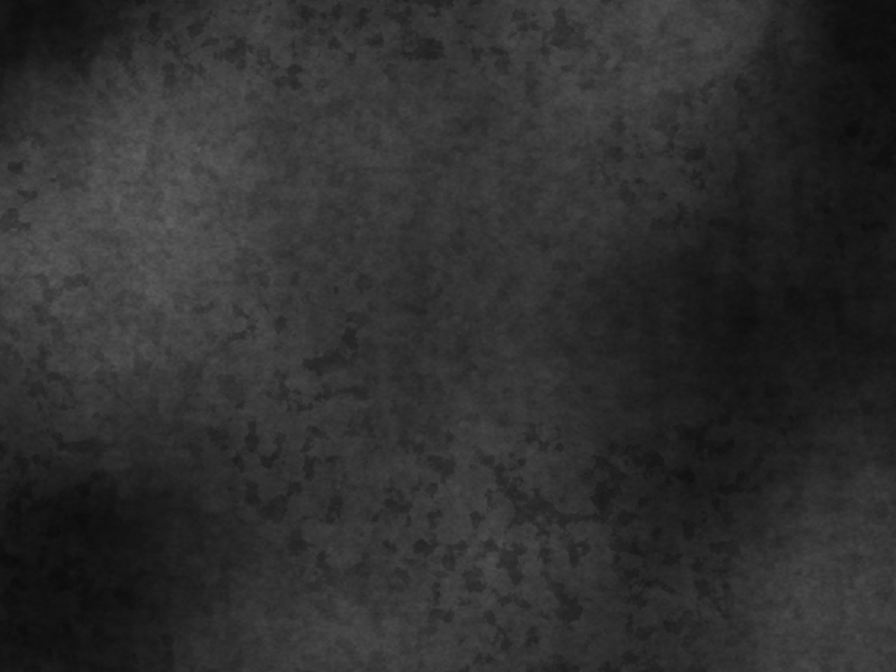
Reproduce this texture procedurally as a WebGL 2 fragment shader.

```glsl
#version 300 es
precision highp float;

uniform vec2 u_resolution;
out vec4 fragColor;

// Soft clouds: centre x, centre y, radius, brightness change
const vec4 CLOUDS[11] = vec4[11](
  vec4(0.27, 0.77, 0.27, 0.110), vec4(0.09, 0.59, 0.24, 0.075),
  vec4(0.96, 0.97, 0.27, 0.095), vec4(0.04, 0.98, 0.19, -0.140),
  vec4(0.06, 0.16, 0.27, -0.105), vec4(1.08, 0.42, 0.25, -0.080),
  vec4(1.34, 0.70, 0.26, -0.085), vec4(1.34, 0.98, 0.17, -0.110),
  vec4(0.60, 0.04, 0.25, 0.055), vec4(1.30, 0.10, 0.23, 0.070),
  vec4(0.76, 0.29, 0.18, 0.030));

float hash(vec2 cell) {
  uvec2 q = uvec2(ivec2(cell)) * uvec2(1597u, 7919u);
  uint n = (q.x ^ (q.y << 8)) * 747796u + 28913u;
  n = (n ^ (n >> 15)) * 73244475u;
  n = (n ^ (n >> 13)) * 668265u;
  return float((n ^ (n >> 16)) & 65535u) / 65535.0;
}

float valueNoise(vec2 p) {
  vec2 cell = floor(p);
  vec2 f = fract(p);
  f = f * f * (3.0 - 2.0 * f);
  float low = mix(hash(cell), hash(cell + vec2(1, 0)), f.x);
  float high = mix(hash(cell + vec2(0, 1)), hash(cell + vec2(1, 1)), f.x);
  return mix(low, high, f.y);
}

float fbm(vec2 p, int octaves) {
  float sum = 0.0, weight = 0.5, total = 0.0;
  for (int i = 0; i < octaves; i++) {
    sum += weight * valueNoise(p);
    total += weight;
    weight *= 0.55;
    p = mat2(1.6, 1.2, -1.2, 1.6) * p + 17.3;
  }
  return sum / total;
}

void main() {
  vec2 uv = gl_FragCoord.xy / u_resolution;
  vec2 p = vec2(uv.x * 4.0 / 3.0, uv.y);

  // Broad light and shade with ragged borders
  vec2 warp = vec2(fbm(p * 6.0 + 3.0, 5), fbm(p * 6.0 + 41.0, 5)) - 0.5;
  vec2 warped = p + 0.16 * warp;
  float tone = 0.18;
  for (int i = 0; i < 11; i++) {
    vec2 offset = (warped - CLOUDS[i].xy) / CLOUDS[i].z;
    tone += CLOUDS[i].w * exp(-dot(offset, offset));
  }

  // Smoky mottling and faint vertical and horizontal wear
  tone += 0.11 * (fbm(p * 5.0 + 70.0, 6) - 0.5);
  tone += 0.030 * (fbm(p * vec2(38.0, 7.0) + 11.0, 3) - 0.5);
  tone += 0.022 * (fbm(p * vec2(14.0, 60.0) + 29.0, 3) - 0.5);
  tone = max(tone, 0.065);

  // Pitted patches with small dark specks
  float patches = smoothstep(0.42, 0.65, fbm(p * 4.0 + 90.0, 4));
  float pits = smoothstep(0.50, 0.68, fbm(p * 48.0 + 5.0, 4));
  tone *= 1.03 - (0.10 + 0.16 * patches) * pits;

  // Fine felt-like grain
  float grain = fbm(p * vec2(75.0, 95.0) + 53.0, 3) - 0.5;
  float dust = valueNoise(p * vec2(210.0, 240.0)) - 0.5;
  tone *= 1.0 + 0.30 * grain + 0.13 * dust;

  fragColor = vec4(vec3(clamp(tone, 0.0, 1.0)), 1.0);
}
```
